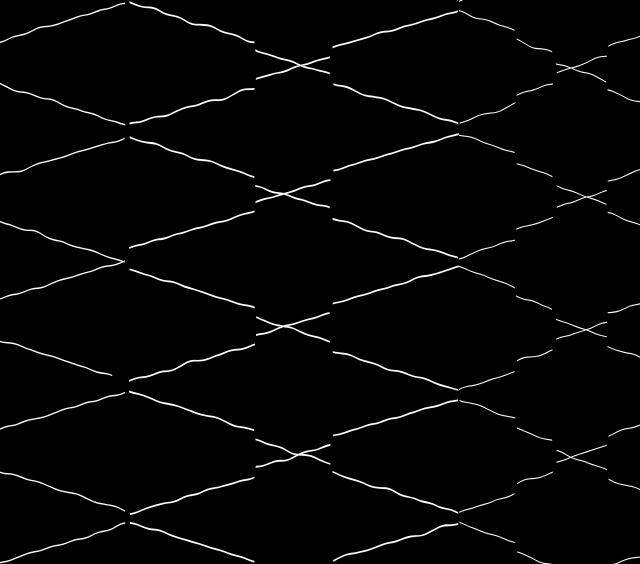
This pattern is drawn by a Shadertoy shader. Its source:

```glsl
// Broken diamond lattice: thin white zigzag strands on black, offset at column seams.
#define ROW_PITCH 0.2286
#define PEAK_TOP 0.0074
#define VALLEY_TOP 0.2227
#define SLOPES vec3(0.313, 0.303, 0.345)
#define SEAM_STEP 0.0159
#define TILT 0.01
#define WIDTHS vec3(0.0024, 0.0030, 0.0019)
#define WOBBLE 0.008
#define WOBBLE_FREQ 30.0
#define END_JITTER 0.002
#define LINE_COLOR vec3(0.99)

const int COLUMNS = 8;
const int ROWS = 6;

// Column seams from left to right, and half the gap left at each
const float seam[9] = float[9](-1.0, 0.2257, 0.4525, 0.5878, 0.8134, 0.9145, 0.983, 1.0767, 9.0);
const float gap[9] = float[9](0.0, 0.0041, 0.001, 0.0025, 0.0007, 0.0015, 0.0035, 0.0012, 0.0);

// Row drift: xy = peak and valley strands in the first column, zw = in the others
const vec4 drift[6] = vec4[6](
    vec4(0.0, 0.0, 0.0074, 0.0),
    vec4(-0.003, 0.0, -0.0044, 0.0),
    vec4(0.0074, 0.0147, 0.0059, -0.0103),
    vec4(-0.003, -0.0044, 0.0118, -0.003),
    vec4(0.0, -0.0015, 0.0, 0.003),
    vec4(0.0074, 0.0, 0.003, -0.0059));

float hash(float n) {
    return fract(sin(n * 12.9898) * 43758.55);
}

float gradientNoise(float x) {
    float cell = floor(x), f = x - cell;
    float a = (hash(cell) * 2.0 - 1.0) * f;
    float b = (hash(cell + 1.0) * 2.0 - 1.0) * (f - 1.0);
    return mix(a, b, f * f * (3.0 - 2.0 * f));
}

// Depth of a strand below its peak, with a step at every inner seam
float zigzag(float x, int column) {
    float peak = seam[1], valley = seam[4];
    if (column == 0) return SLOPES.x * (peak - x);
    if (column < 4) return SLOPES.y * (x - peak) + SEAM_STEP * float(column - 1);
    return SLOPES.y * (valley - peak) - SLOPES.z * (x - valley)
         + SEAM_STEP * float(6 - column);
}

// Coverage of one strand piece inside its column
float strand(vec2 p, int row, int family, int column, float pixel) {
    float seed = float(row * 23 + family * 11 + column * 3) + 5.0;
    bool first = column == 0;
    float side = family == 0 ? 1.0 : -1.0;
    vec4 rowDrift = drift[row];
    vec2 shift = first ? rowDrift.xy : rowDrift.zw;

    float y = (family == 0 ? PEAK_TOP : VALLEY_TOP) + ROW_PITCH * float(row - 1);
    y += family == 0 ? shift.x : shift.y;
    y += side * zigzag(p.x, column) + TILT * (p.x - seam[1]);
    y += WOBBLE * gradientNoise(p.x * WOBBLE_FREQ + seed * 17.3);

    float width = first ? WIDTHS.x : (column < 4 ? WIDTHS.y : WIDTHS.z);
    width *= 1.0 + 0.4 * gradientNoise(p.x * 45.0 + seed * 7.1);
    float d = abs(p.y - y) * 0.955;
    float body = clamp((0.5 * width - d) / pixel + 0.5, 0.0, 1.0);

    // Slightly uneven ends, and one tip worn short
    float start = seam[column] + gap[column] + END_JITTER * (hash(seed) - 0.5);
    float stop = seam[column + 1] - gap[column + 1] + END_JITTER * (hash(seed + 0.5) - 0.5);
    if (first && family == 1 && row == 3) stop -= 0.022;
    float ends = clamp((p.x - start) / pixel + 0.5, 0.0, 1.0)
               * clamp((stop - p.x) / pixel + 0.5, 0.0, 1.0);
    return body * ends;
}

void mainImage(out vec4 fragColor, in vec2 fragCoord) {
    float pixel = 1.0 / iResolution.y;
    vec2 p = fragCoord * pixel;
    p.y = 1.0 - p.y;

    // Find the column that holds this point
    int column = 0;
    for (int i = 1; i < COLUMNS; i++) {
        if (p.x > seam[i]) column = i;
    }

    // Lay peak and valley strands over every row
    float ink = 0.0;
    for (int row = 0; row < ROWS; row++) {
        for (int family = 0; family < 2; family++) {
            ink = max(ink, strand(p, row, family, column, pixel));
        }
    }
    fragColor = vec4(LINE_COLOR * ink, 1.0);
}
```
